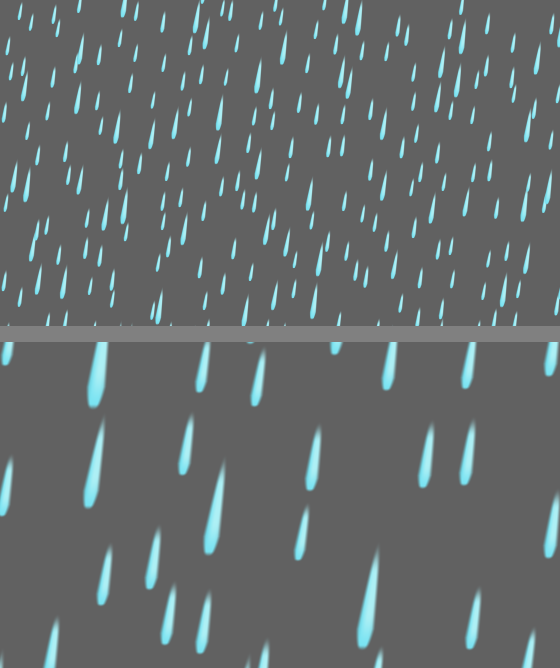
Top: the whole. Bottom: its middle third, enlarged.
A Shadertoy shader for this pattern:

```glsl
vec3 hash3(vec2 p) {
    vec3 q = fract(p.xyx * vec3(0.1031, 0.1030, 0.0973) + 0.37);
    q += dot(q, q.yxz + 33.33);
    return fract((q.xxy + q.yzz) * q.zyx);
}

// Tapered drop: q is measured from its center, size is (half width, length).
// Returns colour and coverage.
vec4 raindrop(vec2 q, vec2 size, float taper, float edge) {
    float t = q.y / size.y + 0.5;
    float s = clamp(t, 0.0, 1.0);
    float halfWidth = size.x * pow(1.0 - s, taper) * sqrt(min(s / 0.2, 1.0));
    float cover = 1.0 - smoothstep(-edge, edge, abs(q.x) - halfWidth);
    cover *= smoothstep(0.0, 0.06, t) * (1.0 - smoothstep(0.7, 1.0, t));

    // Saturated left rim and foot, pale core
    float side = q.x / size.x;
    float core = smoothstep(-0.75, 0.1, side) * smoothstep(0.02, 0.35, t);
    vec3 color = mix(vec3(0.47, 0.89, 0.95), vec3(0.68, 0.94, 0.96), core);
    color *= 1.0 - 0.12 * smoothstep(0.3, 1.0, abs(side));
    return vec4(color, cover);
}

void mainImage(out vec4 fragColor, in vec2 fragCoord) {
    vec2 p = fragCoord / iResolution.y;
    float edge = max(0.0024, 0.7 / iResolution.y);
    vec3 color = vec3(0.38);

    // Shear so that the falling direction becomes vertical
    p.x -= 0.16 * p.y;
    vec2 cellSize = vec2(0.078, 0.11);
    float column = floor(p.x / cellSize.x);

    for (int i = -1; i <= 1; i++) {
        float cx = column + float(i);
        // Every column is shifted by its own amount
        float shift = hash3(vec2(cx + 40.0, 7.0)).x;
        float row = floor(p.y / cellSize.y + shift);
        for (int j = -1; j <= 1; j++) {
            vec2 cell = vec2(cx, row + float(j));
            vec3 rnd = hash3(cell + 71.0);

            // One large drop in each block of two by two cells
            vec2 block = floor(cell / 2.0);
            vec2 corner = cell - 2.0 * block;
            float pick = floor(4.0 * hash3(block + 19.0).y);
            bool large = corner.x + 2.0 * corner.y == pick;

            vec2 center = cell + 0.5 - vec2(0.0, shift) + (rnd.xy - 0.5) * vec2(0.85, 0.7);
            vec2 size = large ? vec2(0.0095, 0.112) : vec2(0.0065, 0.068);
            size *= mix(0.88, 1.1, rnd.z);

            vec2 q = p - center * cellSize;
            q.x += q.y * (rnd.z - 0.5) * 0.04;
            vec4 drop = raindrop(q, size, large ? 0.75 : 0.5, edge);
            color = mix(color, drop.rgb, drop.a);
        }
    }
    fragColor = vec4(color, 1.0);
}
```
